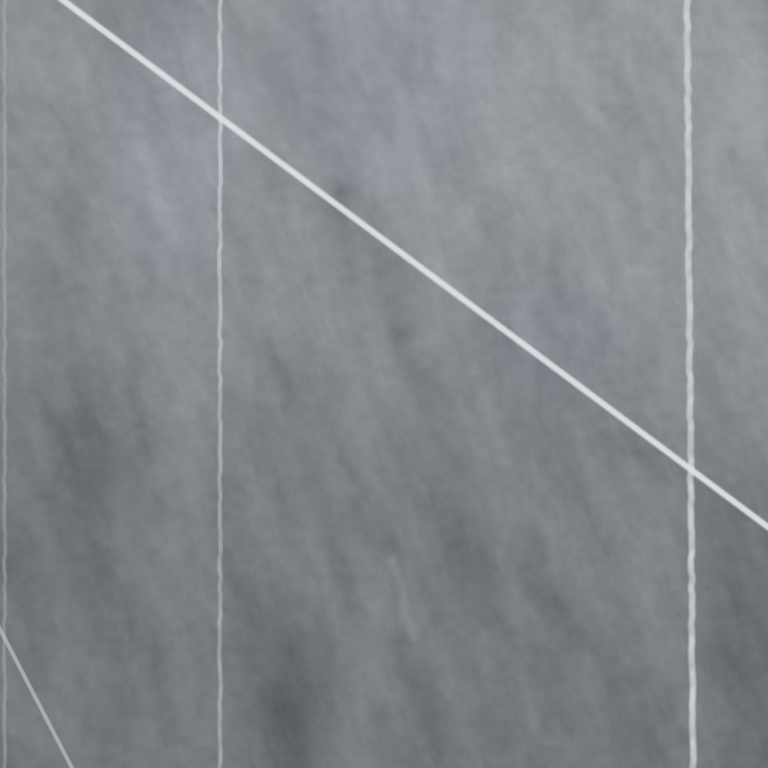
Give the GLSL for this texture, as a three.js fragment shader.

```glsl
// Grey slate wall panels with soft slanted veins and thin pale joints.
varying vec2 vUv;

float hash(vec2 p) {
  vec3 q = fract(vec3(p.xyx) * 0.1031);
  q += dot(q, q.yzx + 33.33);
  return fract((q.x + q.y) * q.z);
}

float noise(vec2 p) {
  vec2 i = floor(p), f = fract(p);
  f = f * f * (3.0 - 2.0 * f);
  return mix(mix(hash(i), hash(i + vec2(1.0, 0.0)), f.x),
             mix(hash(i + vec2(0.0, 1.0)), hash(i + 1.0), f.x), f.y);
}

// Layered noise centred on zero.
float fbm(vec2 p) {
  float sum = 0.0, amp = 0.5;
  for (int i = 0; i < 5; i++) {
    sum += amp * (noise(p) - 0.5);
    p = mat2(1.6, 1.2, -1.2, 1.6) * p + 17.3;
    amp *= 0.55;
  }
  return sum;
}

float segmentDistance(vec2 p, vec2 a, vec2 b) {
  vec2 ab = b - a;
  return length(p - a - ab * clamp(dot(p - a, ab) / dot(ab, ab), 0.0, 1.0));
}

// Thin line with a soft shoulder.
float joint(vec2 p, vec2 a, vec2 b, float halfWidth) {
  float d = segmentDistance(p, a, b);
  return 1.0 - smoothstep(halfWidth * 0.35, halfWidth * 1.5, d);
}

float vein(vec2 p, vec2 a, vec2 b, float width) {
  float d = segmentDistance(p, a, b) / width;
  return exp(-d * d);
}

float blob(vec2 p, vec2 center, vec2 radius) {
  vec2 d = (p - center) / radius;
  return exp(-dot(d, d));
}

// Broad light and shade across the panels.
float broadTone(vec2 p, float above) {
  float tone = mix(0.462, 0.555, smoothstep(0.05, 0.9, p.y));
  tone += 0.032 * above * smoothstep(0.2, 0.4, p.x);
  tone += 0.045 * blob(p, vec2(0.24, 0.77), vec2(0.07, 0.14));
  tone += 0.035 * blob(p, vec2(0.24, 0.42), vec2(0.05, 0.2));
  tone += 0.025 * blob(p, vec2(0.36, 0.60), vec2(0.09, 0.11));
  tone += 0.03 * blob(p, vec2(0.48, 0.12), vec2(0.05, 0.13));
  tone += 0.025 * blob(p, vec2(0.85, 0.2), vec2(0.06, 0.25));
  tone -= 0.055 * blob(p, vec2(0.09, 0.42), vec2(0.09, 0.2));
  tone -= 0.03 * blob(p, vec2(0.1, 0.73), vec2(0.04, 0.14));
  tone -= 0.06 * blob(p, vec2(0.385, 0.09), vec2(0.05, 0.1));
  tone -= 0.03 * blob(p, vec2(0.98, 0.15), vec2(0.1, 0.22));
  return tone;
}

// Dark mineral streaks, bent and broken up by noise.
float darkVeins(vec2 p) {
  vec2 q = p + 0.05 * vec2(fbm(p * 9.0), fbm(p * 9.0 + 40.0));
  float v = 0.6 * vein(q, vec2(0.36, 0.96), vec2(0.45, 0.75), 0.02);
  v += vein(q, vec2(0.45, 0.75), vec2(0.52, 0.58), 0.027);
  v += 0.65 * vein(q, vec2(0.52, 0.56), vec2(0.60, 0.40), 0.024);
  v += 0.75 * vein(q, vec2(0.17, 0.53), vec2(0.205, 0.34), 0.014);
  v += 0.5 * vein(q, vec2(0.09, 0.44), vec2(0.15, 0.27), 0.022);
  v += 0.7 * vein(q, vec2(0.46, 0.34), vec2(0.51, 0.29), 0.018);
  v += 0.55 * vein(q, vec2(0.52, 0.22), vec2(0.56, 0.02), 0.018);
  v += 0.6 * vein(q, vec2(0.78, 0.92), vec2(0.86, 0.77), 0.016);
  v += 0.6 * vein(q, vec2(0.69, 0.25), vec2(0.82, 0.11), 0.016);
  v += 0.5 * vein(q, vec2(0.34, 0.55), vec2(0.38, 0.48), 0.011);
  v += 0.6 * vein(q, vec2(0.80, 0.43), vec2(0.87, 0.37), 0.016);
  return v * (0.85 + 1.3 * fbm(p * 24.0 + 8.0));
}

// Slanted grain, from wide streaks down to fine grit.
float stoneGrain(vec2 p) {
  vec2 slanted = vec2(p.x + 0.32 * p.y, p.y);
  slanted.x += 0.04 * fbm(p * 6.0 + 5.0);
  float grain = 0.085 * fbm(slanted * vec2(13.0, 3.5));
  grain += 0.085 * fbm(slanted * vec2(38.0, 14.0) + 21.0);
  grain += 0.05 * fbm(p * vec2(65.0, 85.0) + 60.0);
  return grain;
}

void main() {
  vec2 p = vUv;
  vec2 diagonalStart = vec2(0.075, 1.005), diagonalEnd = vec2(1.005, 0.31);
  float diagonalY = mix(diagonalStart.y, diagonalEnd.y,
    (p.x - diagonalStart.x) / (diagonalEnd.x - diagonalStart.x));
  float above = smoothstep(-0.004, 0.004, p.y - diagonalY);

  // Stone
  float tone = broadTone(p, above) + stoneGrain(p) - 0.06 * darkVeins(p);
  tone += 0.045 * vein(p + 0.02 * fbm(p * 20.0), vec2(0.51, 0.27), vec2(0.54, 0.17), 0.007);
  float blue = blob(p, vec2(0.5, 0.93), vec2(0.16, 0.2))
    + blob(p, vec2(0.22, 0.82), vec2(0.08, 0.2))
    + 0.7 * blob(p, vec2(0.72, 0.56), vec2(0.12, 0.1));
  vec3 color = tone + vec3(-0.013, 0.002, 0.016) + blue * vec3(0.0, -0.002, 0.014);

  // Joints, with slightly ragged uprights
  vec2 ragged = p + vec2(0.0022 * (noise(vec2(p.y * 85.0, 3.0)) - 0.5), 0.0);
  float wear = 0.8 + 0.4 * noise(p * 90.0);
  float leftFade = mix(0.5, 0.8, smoothstep(0.3, 0.9, p.y));
  float edge = joint(ragged, vec2(0.006, -0.1), vec2(0.006, 1.1), 0.0025);
  float left = joint(ragged, vec2(0.2865, -0.1), vec2(0.2865, 1.1), 0.0029);
  float right = joint(ragged, vec2(0.9033, -0.1), vec2(0.8937, 1.1), 0.0044);
  float corner = joint(p, vec2(-0.01, 0.2), vec2(0.1, -0.012), 0.0027);
  float diagonal = joint(p, diagonalStart, diagonalEnd, 0.0043);
  color = mix(color, vec3(0.67, 0.69, 0.71), edge * 0.45 * wear);
  color = mix(color, vec3(0.77, 0.78, 0.79), left * leftFade * wear);
  color = mix(color, vec3(0.80, 0.81, 0.82), right * 0.85 * wear);
  color = mix(color, vec3(0.72, 0.73, 0.74), corner * 0.8);
  color = mix(color, vec3(0.87, 0.88, 0.89), diagonal * 0.95);
  gl_FragColor = vec4(color, 1.0);
}
```
